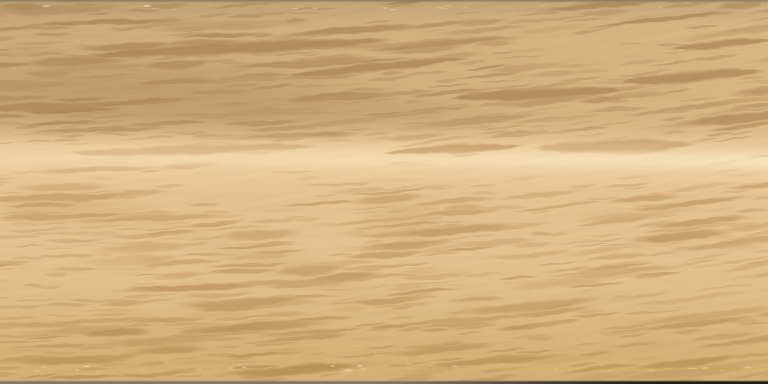
A Shadertoy shader for this texture:

```glsl
float hash(vec2 cell, float seed) {
    vec3 v = fract(vec3(cell.xyx) * vec3(0.1031, 0.1030, 0.0973) + seed * 0.137);
    v += dot(v, v.yzx + 33.33);
    return fract((v.x + v.y) * v.z);
}

// Soft elliptical patch, 1 at its centre
float blob(vec2 p, vec2 centre, vec2 size) {
    vec2 d = (p - centre) / size;
    return exp(-dot(d, d));
}

// Layered sines that roughen straight edges
float ripple(vec2 p) {
    return 0.5 * sin(p.x * 17.0 + 3.0 * sin(p.y * 23.0))
         + 0.3 * sin(p.x * 41.0 - p.y * 67.0)
         + 0.2 * sin(p.x * 97.0 + p.y * 131.0);
}

// One tapered pore with a crisp lower and a soft upper edge
float dash(vec2 p, vec2 centre, float halfLength, float slope, float thickness) {
    vec2 d = p - centre;
    d.y -= slope * d.x;
    float along = d.x / halfLength;
    float body = thickness * max(1.0 - along * along, 0.001);
    float across = abs(d.y + 0.003 * ripple(p * 1.6)) / (body + 0.002);
    return (1.0 - smoothstep(0.4, 1.3, across)) * (1.0 - smoothstep(0.8, 1.0, abs(along)));
}

// Scattered elongated cells; density decides how many appear
float streaks(vec2 p, vec2 cells, float seed, float density) {
    vec2 q = p * cells;
    vec2 home = floor(q);
    float ink = 0.0;
    for (int j = -1; j <= 1; j++) {
        for (int i = -1; i <= 1; i++) {
            vec2 cell = home + vec2(i, j);
            float chance = hash(cell, seed);
            vec2 centre = cell + vec2(hash(cell, seed + 3.0), hash(cell, seed + 7.0));
            vec2 size = vec2(mix(0.4, 0.95, hash(cell, seed + 11.0)),
                             mix(0.2, 0.5, hash(cell, seed + 17.0)));
            float r = length((q - centre) / size);
            float present = smoothstep(chance - 0.08, chance + 0.12, density);
            float tone = mix(0.5, 1.0, hash(cell, seed + 23.0));
            ink = max(ink, present * tone * (1.0 - smoothstep(0.45, 1.0, r)));
        }
    }
    return ink;
}

// Where the pores crowd together
float grainDensity(vec2 p, float upper) {
    float top = 0.27 + 0.55 * blob(p, vec2(0.35, 0.76), vec2(0.75, 0.13))
              + 0.25 * blob(p, vec2(1.05, 0.70), vec2(0.5, 0.06))
              + 0.22 * blob(p, vec2(1.9, 0.72), vec2(0.35, 0.05));
    float low = 0.22 + 0.42 * blob(p, vec2(0.12, 0.46), vec2(0.3, 0.08))
              + 0.50 * blob(p, vec2(1.06, 0.43), vec2(0.18, 0.11))
              + 0.42 * blob(p + vec2(0.0, 0.28 * (p.x - 0.7)), vec2(0.7, 0.32), vec2(0.45, 0.08))
              + 0.38 * blob(p, vec2(1.8, 0.37), vec2(0.35, 0.07))
              + 0.36 * blob(p, vec2(0.45, 0.13), vec2(0.6, 0.11));
    return mix(low, top, upper);
}

// Moulded surface: shaded top face, bright ridge, warm lower face
vec3 surface(vec2 p, float upper, float ridgeY) {
    vec3 topTone = mix(vec3(0.80, 0.67, 0.475), vec3(0.845, 0.715, 0.515), p.x * 0.5);
    topTone *= 1.0 - 0.07 * smoothstep(0.92, 1.0, p.y);
    vec3 lowTone = mix(vec3(0.83, 0.69, 0.46), vec3(0.89, 0.76, 0.565), smoothstep(0.0, 0.36, p.y));
    vec3 tone = mix(lowTone, topTone, upper);
    float wide = blob(vec2(0.0, p.y), vec2(0.0, ridgeY), vec2(1.0, 0.065));
    float core = blob(vec2(0.0, p.y), vec2(0.0, ridgeY), vec2(1.0, 0.022));
    tone = mix(tone, vec3(0.94, 0.82, 0.635), wide * 0.8);
    return mix(tone, vec3(0.97, 0.90, 0.73), core * mix(0.2, 0.85, p.x * 0.5));
}

void mainImage(out vec4 fragColor, in vec2 fragCoord) {
    vec2 p = fragCoord / iResolution.y;
    float ridgeY = 0.592 - 0.006 * p.x;
    float upper = smoothstep(0.60, 0.66, p.y);
    vec3 color = surface(p, upper, ridgeY);

    // Fibres climb more steeply toward the right
    vec2 g = p;
    g.y -= p.x * (0.03 + 0.022 * p.x) - 0.004 * ripple(p);
    float density = grainDensity(p, upper);
    density *= 1.0 - 0.9 * blob(vec2(0.0, p.y), vec2(0.0, ridgeY - 0.01), vec2(1.0, 0.04));
    float ink = streaks(g, vec2(3.6, 28.0), 1.0, density);
    ink = max(ink, 0.85 * streaks(g + 0.37, vec2(6.5, 44.0), 5.0, density));
    ink = max(ink, 0.6 * streaks(g + 0.71, vec2(12.0, 75.0), 9.0, density));
    ink = max(ink, 0.55 * smoothstep(0.45, 0.95, density));

    // Long prominent pores
    ink = max(ink, dash(p, vec2(0.62, 0.875), 0.42, 0.05, 0.016));
    ink = max(ink, dash(p, vec2(0.98, 0.825), 0.25, 0.10, 0.011));
    ink = max(ink, dash(p, vec2(1.40, 0.755), 0.24, 0.05, 0.015));
    ink = max(ink, dash(p, vec2(1.80, 0.800), 0.20, 0.08, 0.014));
    ink = max(ink, dash(p, vec2(1.88, 0.885), 0.14, 0.09, 0.009));
    ink = max(ink, dash(p, vec2(1.18, 0.612), 0.19, 0.05, 0.010));
    ink = max(ink, 0.7 * dash(p, vec2(1.60, 0.620), 0.22, 0.03, 0.016));
    ink = max(ink, 0.6 * dash(p, vec2(0.50, 0.610), 0.34, 0.03, 0.012));
    color *= mix(vec3(1.0), mix(vec3(0.87, 0.82, 0.745), vec3(0.85, 0.80, 0.74), upper), ink);
    color *= 1.0 + 0.012 * ripple(g * vec2(0.7, 4.0));

    // Pale scuffs near both long edges, rare flecks elsewhere
    float scuffBand = blob(vec2(0.0, p.y), vec2(0.0, 0.042), vec2(1.0, 0.012))
                    + blob(vec2(0.0, p.y), vec2(0.0, 0.982), vec2(1.0, 0.010));
    float scuffs = streaks(p, vec2(60.0, 110.0), 31.0, 0.22 * scuffBand - 0.09);
    float flecks = streaks(p, vec2(85.0, 85.0), 43.0, -0.075);
    color = mix(color, vec3(0.97, 0.91, 0.77), 0.65 * max(scuffs, flecks));

    // Thin dark borders
    float bottom = 1.0 - smoothstep(0.004, 0.011, p.y);
    vec3 shadow = mix(vec3(0.51, 0.47, 0.41), vec3(0.13, 0.12, 0.10), smoothstep(0.9, 1.8, p.x));
    color = mix(color, shadow, bottom);
    color = mix(color, vec3(0.51, 0.47, 0.38), 0.75 * smoothstep(0.992, 0.999, p.y));
    fragColor = vec4(color, 1.0);
}
```
